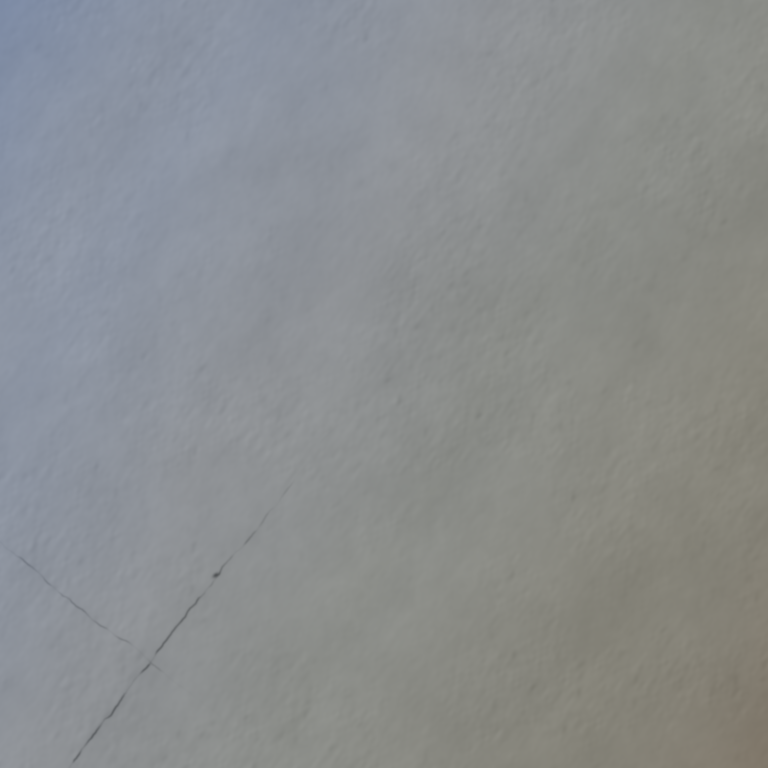
Give the GLSL for this texture, as a Shadertoy shader.

```glsl
// Weathered smooth concrete under mixed light, cool blue at the upper left and
// warm brown at the lower right. A diagonal colour ramp is overlaid with soft
// blotches, patchy embossed grain, faint pits and two broken hairline cracks.

float hash(vec2 p) {
    vec3 q = fract(p.xyx * vec3(0.1031, 0.1030, 0.0973));
    q += dot(q, q.yzx + 33.33);
    return fract((q.x + q.y) * q.z);
}

float noise(vec2 p) {
    vec2 cell = floor(p), f = fract(p);
    f = f * f * f * (f * (f * 6.0 - 15.0) + 10.0);
    float low = mix(hash(cell), hash(cell + vec2(1, 0)), f.x);
    float high = mix(hash(cell + vec2(0, 1)), hash(cell + vec2(1, 1)), f.x);
    return mix(low, high, f.y);
}

float fbm(vec2 p, int octaves) {
    float sum = 0.0, weight = 0.5, total = 0.0;
    for (int i = 0; i < octaves; i++) {
        sum += weight * noise(p);
        total += weight;
        weight *= 0.5;
        p = mat2(1.6, 1.2, -1.2, 1.6) * p + 17.3;
    }
    return sum / total;
}

vec2 rotate(vec2 p, float angle) {
    float c = cos(angle), s = sin(angle);
    return vec2(c * p.x + s * p.y, c * p.y - s * p.x);
}

// Colour along the diagonal, from cool (0) to warm (1)
vec3 lightRamp(float t) {
    const vec3 deepBlue = vec3(0.490, 0.550, 0.660);
    const vec3 paleBlue = vec3(0.550, 0.582, 0.638);
    const vec3 coolGrey = vec3(0.561, 0.574, 0.590);
    const vec3 midGrey = vec3(0.542, 0.550, 0.533);
    const vec3 warmGrey = vec3(0.520, 0.512, 0.472);
    const vec3 brown = vec3(0.505, 0.465, 0.410);
    vec3 c = mix(deepBlue, paleBlue, smoothstep(-0.06, 0.17, t));
    c = mix(c, coolGrey, clamp((t - 0.23) / 0.17, 0.0, 1.0));
    c = mix(c, midGrey, clamp((t - 0.40) / 0.18, 0.0, 1.0));
    c = mix(c, warmGrey, clamp((t - 0.60) / 0.22, 0.0, 1.0));
    return mix(c, brown, smoothstep(0.82, 1.04, t));
}

// Surface height made of short ridges that lean up to the right
float surfaceHeight(vec2 uv) {
    vec2 p = rotate(uv, 0.95);
    return 0.6 * noise(p * vec2(58.0, 120.0)) + 0.4 * noise(p * vec2(125.0, 210.0) + 41.0);
}

// Light from the upper left turns height differences into shading
float emboss(vec2 uv, float reach) {
    vec2 toLight = reach * vec2(-0.8, 0.6);
    return surfaceHeight(uv - toLight) - surfaceHeight(uv + toLight);
}

// Darkness of small elongated pits, one possible in each grid cell
float pits(vec2 uv, float cells, float chance) {
    vec2 p = uv * cells, home = floor(p);
    float dark = 0.0;
    for (int y = -1; y <= 1; y++)
    for (int x = -1; x <= 1; x++) {
        vec2 cell = home + vec2(x, y);
        vec2 centre = cell + vec2(hash(cell + 3.7), hash(cell + 91.2));
        vec2 d = rotate(p - centre, 0.6 + 0.9 * hash(cell + 55.1)) / vec2(0.30, 0.15);
        float present = step(hash(cell + 27.9), chance);
        dark = max(dark, present * hash(cell + 71.4) * exp(-dot(d, d)));
    }
    return dark;
}

// Hairline crack from a to b, broken into dashes and fading out towards b
float crack(vec2 uv, vec2 a, vec2 b, float width, float seed) {
    vec2 along = normalize(b - a);
    float s = dot(uv - a, along);
    float side = dot(uv - a, vec2(-along.y, along.x));
    side += 0.010 * (fbm(vec2(s * 30.0, seed), 4) - 0.5);
    float span = s / length(b - a);
    float core = exp(-side * side / (width * width));
    float halo = 0.14 * exp(-abs(side) / (3.0 * width));
    float dashes = smoothstep(0.25, 0.8, fbm(vec2(s * 55.0, seed + 8.0), 2));
    float fade = smoothstep(-0.02, 0.0, span) * (1.0 - smoothstep(0.3, 1.0, span));
    return (core * mix(0.12, 1.0, dashes) + halo) * fade;
}

void mainImage(out vec4 fragColor, in vec2 fragCoord) {
    vec2 uv = fragCoord / iResolution.xy;

    // Broad light and soft stains
    float diagonal = (uv.x + 0.6 * (1.0 - uv.y)) / 1.6;
    float stain = fbm(uv * 4.0 + 5.0, 4) - 0.5;
    vec3 colour = lightRamp(diagonal + 0.06 * stain);
    colour += 0.040 * (fbm(rotate(uv, 0.9) * vec2(6.0, 10.0) + 30.0, 4) - 0.5);
    colour += 0.022 * (fbm(rotate(uv, 0.9) * vec2(22.0, 34.0) + 77.0, 3) - 0.5);

    // Patchy grain and pits
    float patchiness = mix(0.4, 1.0, smoothstep(0.35, 0.65, fbm(uv * 9.0 + 60.0, 3)));
    colour += 0.026 * patchiness * emboss(uv, 0.0028);
    colour += 0.012 * (fbm(uv * 75.0, 2) - 0.5);
    colour -= 0.028 * patchiness * pits(uv, 42.0, 0.30);

    // Cracks, with one dark chip on the longer one
    float longCrack = crack(uv, vec2(0.088, 0.0), vec2(0.46, 0.475), 0.0018, 2.0);
    float faintCrack = crack(uv, vec2(-0.01, 0.30), vec2(0.34, 0.025), 0.0017, 14.0);
    vec2 chip = rotate(uv - vec2(0.281, 0.251), 0.6) / vec2(0.0045, 0.0028);
    colour -= 0.14 * longCrack + 0.075 * faintCrack + 0.22 * exp(-dot(chip, chip));

    fragColor = vec4(clamp(colour, 0.0, 1.0), 1.0);
}
```
